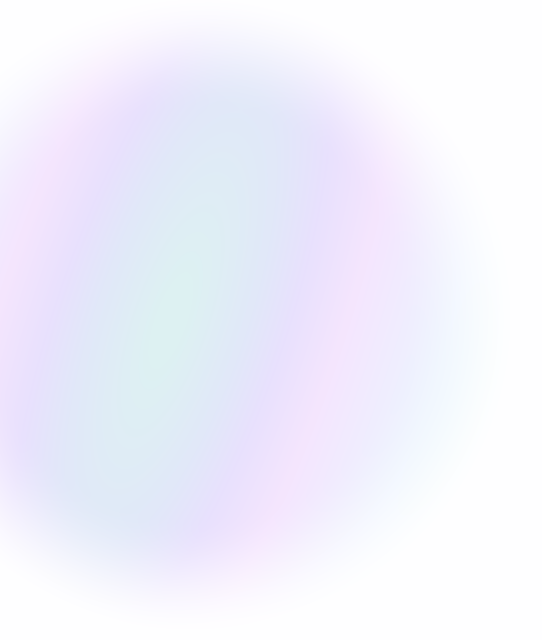
A Shadertoy shader for this background:

```glsl
// Pale iridescent orb: tilted elliptical pastel bands fading softly into white.

// Lengths are in canvas heights, measured from the lower left.
const vec2  BAND_CENTER  = vec2(0.267, 0.499);
const vec2  BAND_AXIS    = vec2(0.327, 0.945);  // direction of the long axis
const float BAND_STRETCH = 3.2;                 // long axis over short axis
const vec2  ORB_CENTER   = vec2(0.306, 0.508);
const float ORB_INNER    = 0.319;               // fade starts
const float ORB_OUTER    = 0.514;               // fade ends

const vec3 WHITE    = vec3(0.998, 0.998, 1.000);
const vec3 MINT     = vec3(0.866, 0.945, 0.948);
const vec3 SKY      = vec3(0.882, 0.908, 0.974);
const vec3 LAVENDER = vec3(0.910, 0.880, 0.992);
const vec3 PINK     = vec3(0.958, 0.898, 0.994);
const vec3 ICE      = vec3(0.922, 0.953, 0.997);
const vec3 AQUA     = vec3(0.890, 0.965, 0.980);

// Short-axis radius at which each band reaches its full colour
const float SKY_AT      = 0.117;
const float LAVENDER_AT = 0.178;
const float PINK_AT     = 0.262;
const float ICE_AT      = 0.420;
const float AQUA_AT     = 0.510;

float ramp(float from, float to, float x) {
    return clamp((x - from) / (to - from), 0.0, 1.0);
}

// Radius of the tilted ellipse through p, along its short axis
float bandRadius(vec2 p) {
    vec2 d = p - BAND_CENTER;
    vec2 axis = normalize(BAND_AXIS);
    float along = dot(d, axis);
    float across = dot(d, vec2(axis.y, -axis.x));
    return length(vec2(across, along / BAND_STRETCH));
}

// Pastel sequence from the core outwards
vec3 bandColor(float r) {
    vec3 color = mix(MINT, SKY, ramp(0.02, SKY_AT, r));
    color = mix(color, LAVENDER, ramp(SKY_AT, LAVENDER_AT, r));
    color = mix(color, PINK, ramp(LAVENDER_AT, PINK_AT, r));
    color = mix(color, ICE, ramp(PINK_AT, ICE_AT, r));
    return mix(color, AQUA, ramp(ICE_AT, AQUA_AT, r));
}

void mainImage(out vec4 fragColor, in vec2 fragCoord) {
    vec2 p = fragCoord / iResolution.y;

    // Blurred disc that reveals the bands
    float orb = 1.0 - smoothstep(ORB_INNER, ORB_OUTER, distance(p, ORB_CENTER));

    fragColor = vec4(mix(WHITE, bandColor(bandRadius(p)), orb), 1.0);
}
```
